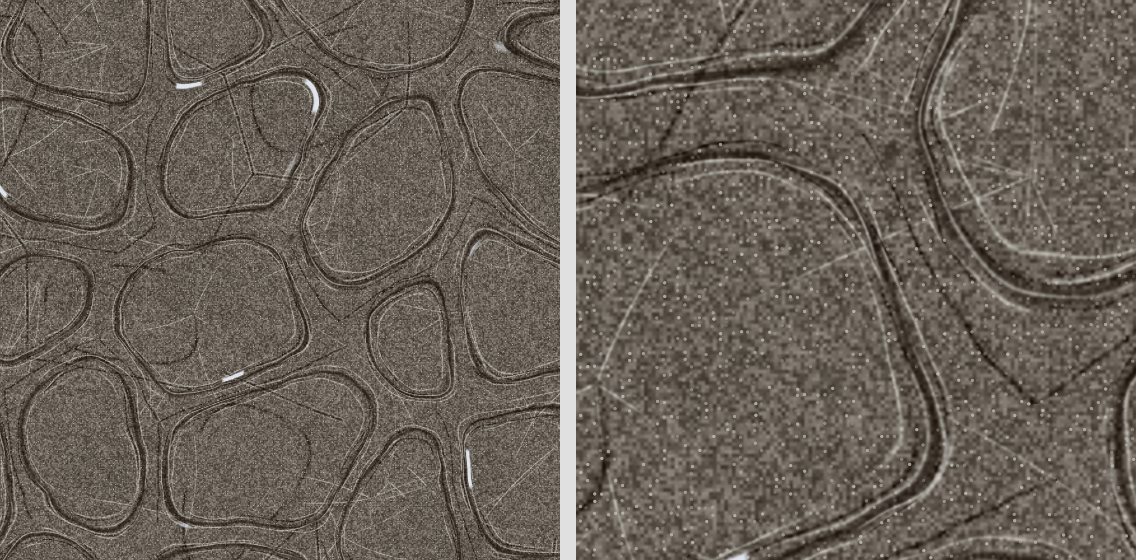
Left: the whole. Right: its middle third, enlarged.
This texture is drawn by a Shadertoy shader. Its source:

```glsl
// Worn grey-brown resin sheet: grainy rounded cells with stranded dark rims, creases, scratches and glints.
#define CELLS 3.5
#define ROUNDING 0.085
#define RIM_WIDTH 0.0034
#define STRANDS 7
#define GRAIN 0.35
#define SPECKS 0.30
#define SCRATCH_FANS 42
#define LINE_WIDTH 0.0011
#define STONE vec3(0.412, 0.382, 0.344)
#define RIM vec3(0.165, 0.128, 0.095)
#define PALE vec3(0.750, 0.745, 0.720)
#define GLINT vec3(0.900, 0.920, 0.960)

float hash(vec2 p) {
    vec3 q = fract(vec3(p.xyx) * 0.1031);
    q += dot(q, q.yzx + 33.33);
    return fract((q.x + q.y) * q.z);
}

vec2 hash2(vec2 p) { return vec2(hash(p), hash(p + 71.7)); }

float noise(vec2 p) {
    vec2 i = floor(p), f = fract(p);
    f = f * f * (3.0 - 2.0 * f);
    return mix(mix(hash(i), hash(i + vec2(1, 0)), f.x),
               mix(hash(i + vec2(0, 1)), hash(i + vec2(1, 1)), f.x), f.y);
}

float line(float d, float width) { return exp(-d * d / (width * width)); }

vec2 site(vec2 cell) { return cell + 0.12 + 0.76 * hash2(cell + 19.0); }

// Squared distance to a site, less a random weight that makes cells large or small
float power(vec2 p, vec2 cell) {
    vec2 d = p - site(cell);
    return dot(d, d) - 0.36 * hash(cell + 87.0);
}

// x: distance inside the rounded cell, y: distance to the straight border,
// z: random value of the cell, w: random value shared by both sides of the border
vec4 cellField(vec2 p) {
    vec2 base = floor(p), home = base;
    float least = 1e3;
    for (int j = -2; j <= 2; j++)
    for (int i = -2; i <= 2; i++) {
        vec2 c = base + vec2(i, j);
        float d = power(p, c);
        if (d < least) { least = d; home = c; }
    }
    float sum = 0.0, border = 1e3, edge = 0.0;
    for (int j = -2; j <= 2; j++)
    for (int i = -2; i <= 2; i++) {
        if (i == 0 && j == 0) continue;
        vec2 c = home + vec2(i, j);
        float d = 0.5 * (power(p, c) - least) / length(site(c) - site(home));
        sum += exp(-d / ROUNDING);
        if (d < border) { border = d; edge = hash(home + c + 5.0); }
    }
    float id = hash(home + 43.0);
    float inset = mix(0.025, 0.095, id);
    return vec4((-ROUNDING * log(sum) - inset) / CELLS, border / CELLS, id, edge);
}

// Fans of thin, slightly bent scratches leaving shared points
float scratches(vec2 uv, float width) {
    float total = 0.0;
    for (int f = 0; f < SCRATCH_FANS; f++) {
        vec2 hub = hash2(vec2(f, 3)) * 1.1 - 0.05;
        for (int k = 0; k < 4; k++) {
            vec2 r = hash2(vec2(f, k + 11)), q = uv - hub;
            float a = 6.2832 * r.x, len = mix(0.04, 0.25, r.y * r.y);
            q = mat2(cos(a), -sin(a), sin(a), cos(a)) * q;
            q.y += (hash(r * 53.0) - 0.5) * 5.0 * q.x * q.x;
            float span = smoothstep(0.0, 0.004, q.x) * (1.0 - smoothstep(len * 0.6, len, q.x));
            total = max(total, line(q.y, width) * span * mix(0.2, 0.95, hash(r * 97.0)));
        }
    }
    return total;
}

// Small pale dots, at most one in each square of a fine grid
float specks(vec2 p, float blur) {
    vec2 i = floor(p), r = hash2(i + 13.0);
    float d = length(fract(p) - mix(vec2(0.3), vec2(0.7), r));
    return (1.0 - smoothstep(0.24 - blur, 0.24 + blur, d)) * step(hash(i + 37.0), SPECKS) * r.x;
}

void mainImage(out vec4 fragColor, in vec2 fragCoord) {
    vec2 uv = fragCoord / iResolution.y;
    float px = 1.0 / iResolution.y, width = max(LINE_WIDTH, 0.55 * px);

    // Bend the outlines a little so they look hand-poured
    vec2 wobble = vec2(noise(uv * 9.0), noise(uv * 9.0 + 50.0)) - 0.5;
    vec2 ripple = vec2(noise(uv * 42.0), noise(uv * 42.0 + 80.0)) - 0.5;
    vec4 cell = cellField((uv + 0.035 * wobble + 0.004 * ripple) * CELLS + 7.0);
    vec4 under = cellField((uv + 0.012 * wobble) * CELLS * 0.85 + 31.0);
    float s = cell.x;
    float wear = noise(uv * 13.0 + 4.0), drift = noise(uv * 21.0 + 60.0);

    // Cloudy ground and scratches
    vec3 col = STONE * (0.97 + 0.08 * (noise(uv * 6.0) - 0.5) + 0.08 * (noise(uv * 60.0) - 0.5));
    col = mix(col, PALE, 0.75 * scratches(uv, width));

    // Straight creases, and thin outlines of buried cells
    float crease = max(line(cell.y, 0.0015) * step(0.6, cell.w), line(under.y, 0.0015) * step(0.6, under.w));
    float buried = line(under.x, 0.0020) * step(0.55, under.z) * smoothstep(0.3, 0.6, drift);
    col = mix(col, RIM, 0.7 * max(crease, buried));
    col = mix(col, PALE, 0.45 * line(under.y - 0.003, width) * step(0.6, under.w) * smoothstep(0.3, 0.6, wear));

    // Dark rim made of a core and crisp wandering strands, dark and pale in turn
    col = mix(col, RIM * 1.5, 0.24 * exp(-abs(s) / 0.007));
    float core = line(s + 0.004 * (drift - 0.5), RIM_WIDTH * mix(0.5, 1.2, wear));
    col = mix(col, RIM, core * mix(0.6, 0.95, drift));
    for (int k = 0; k < STRANDS; k++) {
        float n = float(k), wander = noise(uv * 16.0 + 17.0 * n);
        float offset = mix(-0.011, 0.015, (n + 0.5) / float(STRANDS)) + 0.010 * (wander - 0.5);
        float strand = line(s - offset, width) * smoothstep(0.3, 0.6, noise(uv * 19.0 + 29.0 * n));
        bool pale = k % 2 == 0;
        col = mix(col, pale ? PALE : RIM, strand * (pale ? 0.62 : 0.70));
    }

    // Grain and pale specks
    float grain = 0.8 * noise(uv * 440.0) + 0.2 * noise(uv * 190.0 + 9.0) - 0.5;
    col += GRAIN * grain * (1.0 - 0.5 * core);
    col = mix(col, PALE, 0.85 * specks(uv * 240.0, 120.0 * px) * (1.0 - 0.7 * core));

    // Rare bright glints pooled beside the rims
    float side = mix(-1.0, 1.0, step(0.5, cell.z)) * s;
    float pool = smoothstep(0.82, 0.88, noise(uv * 12.0 + 23.0));
    float crescent = smoothstep(0.004, 0.006, side) * (1.0 - smoothstep(0.010, 0.013, side));
    col = mix(col, GLINT, 0.95 * pool * crescent);

    fragColor = vec4(clamp(col, 0.0, 1.0), 1.0);
}
```
